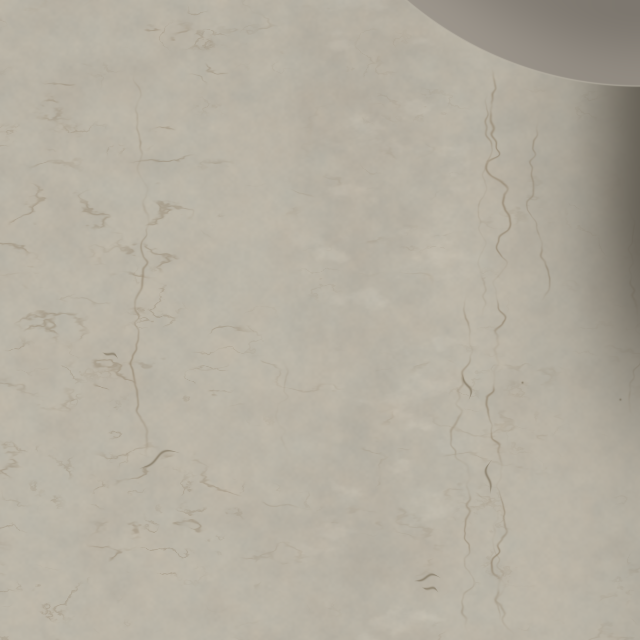
Write a WebGL 2 fragment shader that draws this texture.

```glsl
#version 300 es
precision highp float;
// Pale veined stone slab with a smooth grey disc in the corner and a soft side shadow.
uniform vec2 u_resolution;
out vec4 fragColor;

const vec3 STONE = vec3(0.735, 0.713, 0.660);
const vec3 STONE_DIM = vec3(0.680, 0.655, 0.605);
const vec3 SHADOW = vec3(0.385, 0.365, 0.325);
const vec3 VEIN = vec3(0.57, 0.51, 0.42);
const vec3 FLECK = vec3(0.45, 0.40, 0.31);
const vec3 DISC_LIGHT = vec3(0.610, 0.583, 0.545);
const vec3 DISC_DARK = vec3(0.490, 0.467, 0.435);

float hash(vec2 p) {
  return fract(sin(dot(p, vec2(127.1, 311.7))) * 43758.5453);
}

float noise(vec2 p) {
  vec2 cell = floor(p), f = fract(p);
  f = f * f * (3.0 - 2.0 * f);
  return mix(mix(hash(cell), hash(cell + vec2(1, 0)), f.x),
             mix(hash(cell + vec2(0, 1)), hash(cell + vec2(1, 1)), f.x), f.y);
}

float fbm(vec2 p) {
  float sum = 0.0, weight = 0.5;
  for (int i = 0; i < 5; i++) {
    sum += weight * noise(p);
    p = mat2(1.6, 1.2, -1.2, 1.6) * p + 7.3;
    weight *= 0.5;
  }
  return sum / 0.97;
}

// Line with a soft falloff, never thinner than a pixel
float softLine(float dist, float width, float pixel) {
  float ratio = dist / max(width, 0.6 * pixel);
  return exp(-ratio * ratio);
}

// Sideways drift of a vein at height y
float wander(float y, float seed) {
  return 0.034 * (noise(vec2(y * 9.0, seed)) - 0.5)
       + 0.022 * (noise(vec2(y * 34.0, seed + 5.0)) - 0.5)
       + 0.010 * (noise(vec2(y * 95.0, seed + 9.0)) - 0.5);
}

// Broken vertical vein; shape = (x, bottom, top, strength)
float vein(vec2 p, vec4 shape, float seed, float pixel) {
  float path = wander(p.y, seed);
  float slope = (wander(p.y + 0.002, seed) - path) / 0.002;
  float dist = (p.x - shape.x - path) / sqrt(1.0 + slope * slope);
  float span = smoothstep(shape.y, shape.y + 0.05, p.y) * (1.0 - smoothstep(shape.z - 0.05, shape.z, p.y));
  float broken = smoothstep(0.25, 0.75, fbm(vec2(p.y * 24.0, seed + 20.0)));
  float width = 0.0011 + 0.0013 * noise(vec2(p.y * 30.0, seed + 33.0));
  return shape.w * span * (0.12 + 0.88 * broken) * softLine(dist, width, pixel);
}

// Tapered bent fleck; shape = (centre x, centre y, angle, half length)
float fleck(vec2 p, vec4 shape, float pixel) {
  vec2 d = p - shape.xy;
  float c = cos(shape.z), s = sin(shape.z);
  d = vec2(c * d.x + s * d.y, c * d.y - s * d.x) / shape.w;
  float taper = max(1.0 - d.x * d.x, 0.0);
  float bend = 0.22 * taper + 0.12 * sin(d.x * 4.0);
  return smoothstep(0.0, 0.8, taper) * softLine((d.y - bend) * shape.w, 0.0022 * taper, pixel);
}

// Short faint hairlines along a noise contour, kept to patches
float hairlines(vec2 p, vec2 scale, float seed) {
  float field = (fbm(p * scale + seed) - 0.5) / 0.022;
  float patches = smoothstep(0.45, 0.75, noise(p * vec2(12.0, 18.0) + seed));
  float gaps = smoothstep(0.35, 0.70, noise(p * vec2(38.0, 46.0) + seed));
  return patches * gaps * exp(-field * field);
}

vec3 stone(vec2 p) {
  float band = exp(-pow((p.x - 0.56) / 0.13, 2.0)) + 0.7 * smoothstep(0.5, 1.0, p.y);
  float clouds = fbm(p * vec2(10.0, 9.0)) - 0.5;
  float blotches = fbm(p * 27.0 + 11.0) - 0.5;
  vec3 col = mix(STONE, STONE_DIM, clamp(0.06 + 0.30 * band + 0.40 * clouds + 0.75 * blotches, 0.0, 1.0));
  col += (fbm(p * 60.0 + 31.0) - 0.5) * vec3(0.034, 0.024, 0.014);
  col += (fbm(p * 20.0 + 57.0) - 0.5) * vec3(0.018, 0.0, -0.010);
  col += (noise(p * 190.0) - 0.5) * 0.011;
  // Pale wisps near the middle
  float wisps = smoothstep(0.58, 0.80, fbm(p * vec2(17.0, 30.0) + 4.0));
  return col + 0.025 * wisps * smoothstep(0.40, 0.52, p.x) * (1.0 - smoothstep(0.66, 0.80, p.x));
}

void main() {
  vec2 p = gl_FragCoord.xy / u_resolution;
  float pixel = 1.0 / min(u_resolution.x, u_resolution.y);
  vec3 col = stone(p);

  // Hairlines, denser on the left
  float leftSide = mix(1.0, 0.4, smoothstep(0.28, 0.46, p.x));
  col = mix(col, VEIN, 0.42 * leftSide * hairlines(p, vec2(11.0, 22.0), 3.0));
  col = mix(col, VEIN, 0.32 * leftSide * hairlines(p, vec2(22.0, 32.0), 17.0));

  // Long veins
  vec4 veins[8] = vec4[8](vec4(0.775, 0.02, 0.90, 0.62), vec4(0.842, 0.52, 0.82, 0.50),
    vec4(0.220, 0.28, 0.90, 0.52), vec4(0.985, 0.34, 0.70, 0.45), vec4(0.725, 0.00, 0.55, 0.45),
    vec4(0.755, 0.50, 0.86, 0.50), vec4(0.430, 0.28, 0.46, 0.28), vec4(0.795, 0.00, 0.22, 0.35));
  for (int i = 0; i < 8; i++) col = mix(col, VEIN, vein(p, veins[i], float(i) * 3.7 + 1.0, pixel));

  // Dark curved flecks
  vec4 flecks[6] = vec4[6](vec4(0.250, 0.279, 0.45, 0.036), vec4(0.668, 0.094, 0.20, 0.022),
    vec4(0.672, 0.078, -0.20, 0.014), vec4(0.727, 0.395, -1.25, 0.022),
    vec4(0.768, 0.255, 1.60, 0.028), vec4(0.172, 0.444, -0.30, 0.014));
  for (int i = 0; i < 6; i++) col = mix(col, FLECK, 0.55 * fleck(p, flecks[i], pixel));

  // Sparse specks
  vec2 cell = floor(p * 14.0);
  vec2 spot = 0.2 + 0.6 * vec2(hash(cell + 3.0), hash(cell + 8.0));
  float speck = softLine(length(fract(p * 14.0) - spot) / 14.0, 0.0018, pixel);
  col = mix(col, FLECK, 0.55 * speck * step(0.975, hash(cell + 40.0)));

  // Side shadow, strongest below the disc
  float across = 0.72 * pow(smoothstep(0.85, 1.02, p.x), 1.6) + 0.24 * smoothstep(0.74, 0.95, p.x);
  float along = mix(0.10, 1.0, smoothstep(0.18, 0.68, p.y));
  col = mix(col, SHADOW, across * along);

  // Disc with a thin pale rim
  float depth = 0.5625 - length(p - vec2(1.0, 1.428));
  float shade = smoothstep(0.0, 0.12, depth) * 0.65 + 0.35 * smoothstep(0.68, 1.0, p.x);
  vec3 disc = mix(DISC_LIGHT, DISC_DARK, shade);
  col = mix(col, disc, smoothstep(-pixel, pixel, depth));
  col = mix(col, STONE, 0.5 * softLine(depth, 0.0014, pixel));

  fragColor = vec4(col, 1.0);
}
```
